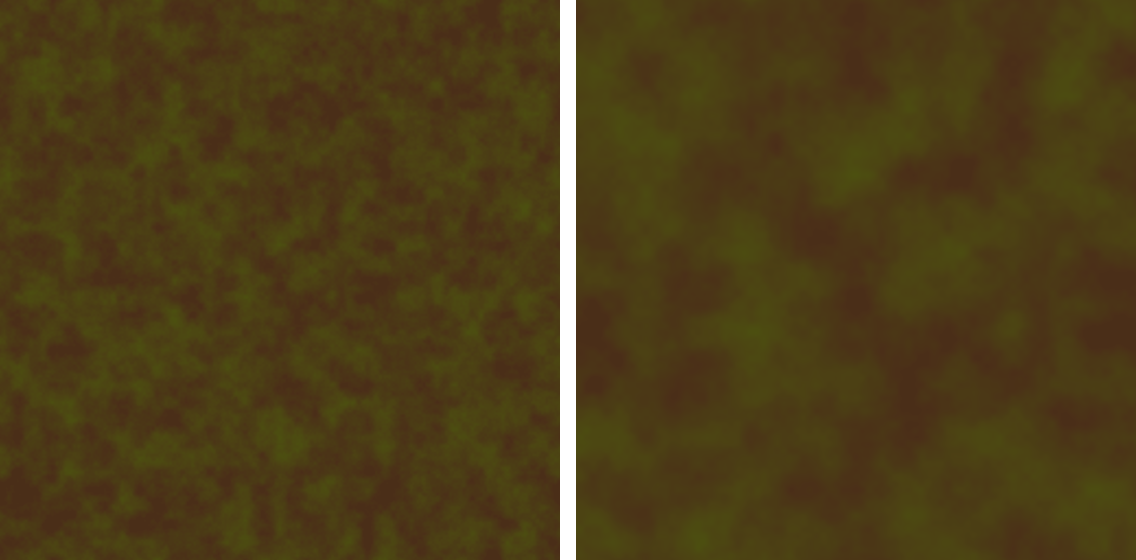
Left, the full canvas; right, a detail of the centre.
A WebGL 1 fragment shader for this texture:

```glsl
precision highp float;

uniform vec2 u_resolution;

#define BASE_CELLS 32.0
#define BROAD_CELLS 16.0
#define BROAD_WEIGHT 0.30
#define PERSISTENCE 0.55
#define CONTRAST 1.85
#define GREEN_BIAS 0.39
#define BROWN vec3(0.292, 0.180, 0.095)
#define GREEN vec3(0.300, 0.310, 0.063)

float hash(vec2 cell, float seed) {
    vec3 p = fract(vec3(cell.xyx + seed) * vec3(0.1031, 0.1030, 0.0973));
    p += dot(p, p.yzx + 33.33);
    return fract((p.x + p.y) * p.z);
}

// Value noise whose lattice wraps after a whole number of cells
float wrappedNoise(vec2 uv, float cells, float seed) {
    vec2 p = uv * cells;
    vec2 cell = mod(floor(p), cells);
    vec2 next = mod(cell + 1.0, cells);
    vec2 f = fract(p);
    vec2 w = f * f * (3.0 - 2.0 * f);
    float low = mix(hash(cell, seed), hash(vec2(next.x, cell.y), seed), w.x);
    float high = mix(hash(vec2(cell.x, next.y), seed), hash(next, seed), w.x);
    return mix(low, high, w.y);
}

// Broad drift plus mottled octaves, normalised to 0..1
float mottle(vec2 uv) {
    float sum = BROAD_WEIGHT * wrappedNoise(uv, BROAD_CELLS, 7.0);
    float total = BROAD_WEIGHT;
    float weight = 0.5;
    float cells = BASE_CELLS;
    for (int octave = 0; octave < 4; octave++) {
        sum += weight * wrappedNoise(uv, cells, 19.0 + 31.0 * float(octave));
        total += weight;
        weight *= PERSISTENCE;
        cells *= 2.0;
    }
    return sum / total;
}

void main() {
    vec2 uv = gl_FragCoord.xy / u_resolution;
    float moss = clamp(GREEN_BIAS + CONTRAST * (mottle(uv) - 0.5), 0.0, 1.0);
    gl_FragColor = vec4(mix(BROWN, GREEN, moss), 1.0);
}
```
